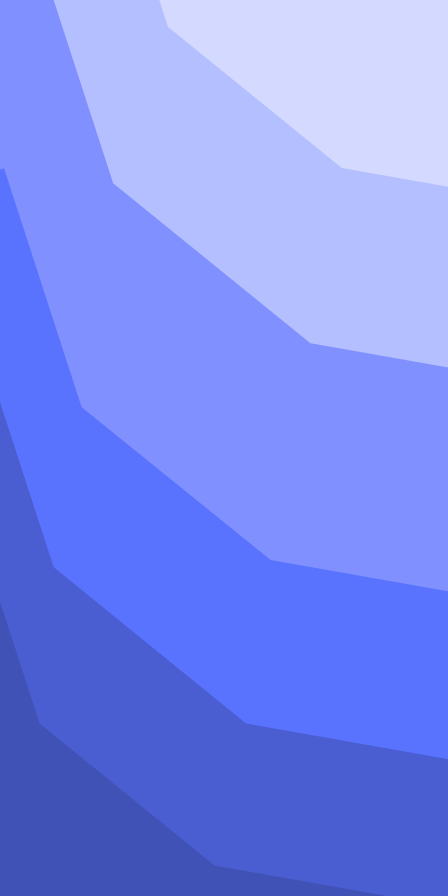
Reproduce this background procedurally as a Shadertoy shader.

```glsl
// Stacked angular bands stepping from deep indigo up to pale periwinkle.

// Canvas spans 1 unit across and 2 units up.
const vec2 CANVAS = vec2(1.0, 2.0);
const int BANDS = 5;

// Band colours, darkest first; entry 0 is the base.
const vec3 BAND_COLORS[6] = vec3[6](
    vec3(0.251, 0.322, 0.710),
    vec3(0.290, 0.369, 0.820),
    vec3(0.349, 0.451, 1.000),
    vec3(0.502, 0.569, 1.000),
    vec3(0.706, 0.749, 1.000),
    vec3(0.831, 0.851, 1.000));

// Left corner (xy) and right corner (zw) of each band's lower edge.
const vec4 CORNERS[5] = vec4[5](
    vec4(0.0885, 0.385, 0.4790, 0.068),
    vec4(0.1198, 0.734, 0.5495, 0.385),
    vec4(0.1823, 1.091, 0.6042, 0.750),
    vec4(0.2526, 1.591, 0.6927, 1.234),
    vec4(0.3750, 1.940, 0.7630, 1.625));

// Edge normals in degrees, shared by all bands.
const float STEEP_ANGLE = 18.0;
const float SHALLOW_ANGLE = 80.0;
const float CAP_ANGLE = 110.0;
const float STEEP_LENGTH = 0.561;

vec2 direction(float degrees_) {
    float a = radians(degrees_);
    return vec2(cos(a), sin(a));
}

// Signed distance to a band's outline, positive inside.
float bandDistance(vec2 p, vec2 left, vec2 right) {
    vec2 steepNormal = direction(STEEP_ANGLE);
    vec2 along = normalize(right - left);
    float steep = dot(p - left, steepNormal);
    float middle = dot(p - left, vec2(-along.y, along.x));
    float shallow = dot(p - right, direction(SHALLOW_ANGLE));

    // The steep edge ends at a peak, where the band folds back to the left.
    vec2 peak = left + STEEP_LENGTH * vec2(-steepNormal.y, steepNormal.x);
    float cap = dot(p - peak, direction(CAP_ANGLE));
    return max(min(steep, min(middle, shallow)), cap);
}

void mainImage(out vec4 fragColor, in vec2 fragCoord) {
    vec2 p = fragCoord / iResolution.xy * CANVAS;
    float pixel = max(CANVAS.x / iResolution.x, CANVAS.y / iResolution.y);

    // Paint each lighter band over the darker ones.
    vec3 color = BAND_COLORS[0];
    for (int i = 0; i < BANDS; i++) {
        float d = bandDistance(p, CORNERS[i].xy, CORNERS[i].zw);
        float coverage = clamp(d / pixel + 0.5, 0.0, 1.0);
        color = mix(color, BAND_COLORS[i + 1], coverage);
    }
    fragColor = vec4(color, 1.0);
}
```
